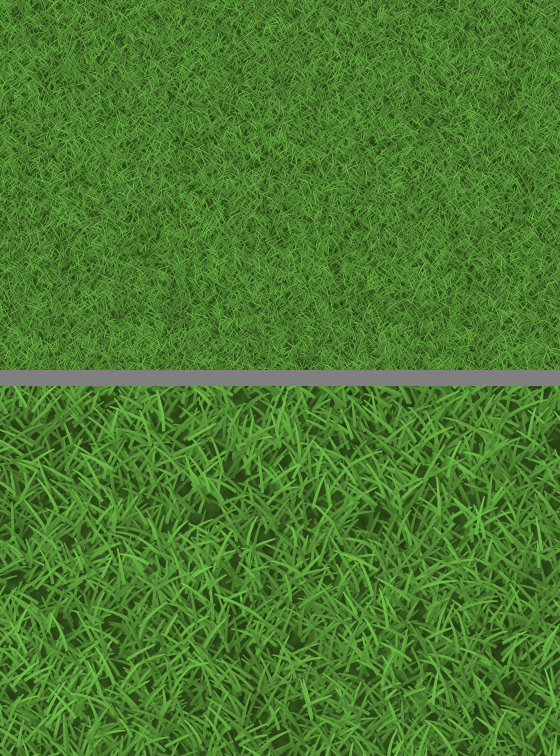
Top: the whole. Bottom: its middle third, enlarged.
Write a WebGL 2 fragment shader that draws this texture.

```glsl
#version 300 es
precision highp float;
precision highp int;

uniform vec2 u_resolution;
out vec4 fragColor;

const vec3 SHADE_COLOR = vec3(0.13, 0.20, 0.06);
const vec3 LIGHT_COLOR = vec3(0.42, 0.72, 0.27);
const int LAYERS = 36;
const float CELL = 0.042;            // grid pitch, in canvas heights
const float MIN_LENGTH = 0.42;       // blade length, in cells
const float MAX_LENGTH = 0.92;
const float HALF_WIDTH = 0.0015;
const float MAX_LEAN = 1.1;          // radians from upright
const float MAX_DROOP = 0.3;
const float LOW_TONE = 0.52;         // mean tone of the lowest blades
const float HIGH_TONE = 0.86;        // mean tone of the topmost blades
const float TONE_SPREAD = 0.42;
const float TIP_GAIN = 0.22;
const float SHADOW = 0.17;
const float SHADOW_WIDTH = 0.003;
const float PATCH_SCALE = 9.0;
const float PATCH_GAIN = 0.10;
const float SOIL_SCALE = 110.0;

uvec3 hashBits(ivec3 cell) {
    uvec3 v = uvec3(cell) * 1664525u + 1013904223u;
    v.x += v.y * v.z;
    v.y += v.z * v.x;
    v.z += v.x * v.y;
    v ^= v >> 16u;
    v.x += v.y * v.z;
    v.y += v.z * v.x;
    v.z += v.x * v.y;
    return v;
}

vec3 lowRandom(uvec3 bits) { return vec3(bits & 65535u) / 65536.0; }
vec3 highRandom(uvec3 bits) { return vec3(bits >> 16u) / 65536.0; }

float cornerSlope(ivec2 corner, vec2 offset) {
    float angle = 6.28319 * highRandom(hashBits(ivec3(corner, 97))).x;
    return dot(vec2(cos(angle), sin(angle)), offset);
}

float gradientNoise(vec2 p) {
    ivec2 i = ivec2(floor(p));
    vec2 f = fract(p);
    vec2 u = f * f * f * (f * (f * 6.0 - 15.0) + 10.0);
    float low = mix(cornerSlope(i, f),
                    cornerSlope(i + ivec2(1, 0), f - vec2(1, 0)), u.x);
    float high = mix(cornerSlope(i + ivec2(0, 1), f - vec2(0, 1)),
                     cornerSlope(i + ivec2(1, 1), f - vec2(1, 1)), u.x);
    return mix(low, high, u.y);
}

// Lays one curved, tapered blade and its shadow over the tone below.
float addBlade(float tone, vec2 fromRoot, vec3 shape, vec3 look, float depth, float pixel) {
    float lean = (shape.z * 2.0 - 1.0) * MAX_LEAN;
    vec2 along = vec2(sin(lean), cos(lean));
    vec2 side = vec2(along.y, -along.x);
    float bladeLength = CELL * mix(MIN_LENGTH, MAX_LENGTH, look.x);
    float droop = sign(lean) * MAX_DROOP * look.y;

    float x = dot(fromRoot, along);
    float s = x / bladeLength;
    float slope = 2.0 * droop * s;
    float offset = (dot(fromRoot, side) - droop * s * x) * inversesqrt(1.0 + slope * slope);

    float ends = clamp(x / pixel + 0.5, 0.0, 1.0)
               * clamp((bladeLength - x) / pixel + 0.5, 0.0, 1.0);
    float width = HALF_WIDTH * (1.0 - 0.6 * s * s);
    float cover = ends * clamp((width - abs(offset)) / pixel + 0.5, 0.0, 1.0);
    float shadow = ends * (1.0 - smoothstep(0.0, SHADOW_WIDTH, abs(offset - HALF_WIDTH)));

    float bladeTone = mix(LOW_TONE, HIGH_TONE, depth)
                    + TONE_SPREAD * (look.z - 0.5) + TIP_GAIN * (s - 0.5);
    return mix(tone * (1.0 - SHADOW * shadow), bladeTone, cover);
}

void main() {
    vec2 p = gl_FragCoord.xy / u_resolution.y;
    float pixel = 1.0 / u_resolution.y;

    // Dark undergrowth
    float tone = 0.17 + 0.2 * gradientNoise(p * SOIL_SCALE);

    // Blades from the lowest layer up, far rows first
    for (int layer = 0; layer < LAYERS; layer++) {
        float depth = float(layer) / float(LAYERS - 1);
        vec2 grid = p / CELL + fract(float(layer) * vec2(0.7549, 0.5698));
        ivec2 home = ivec2(floor(grid));
        for (int j = 0; j >= -1; j--) {
            for (int i = -1; i <= 1; i++) {
                ivec2 cell = home + ivec2(i, j);
                uvec3 bits = hashBits(ivec3(cell, layer));
                vec3 shape = highRandom(bits);
                vec2 fromRoot = (grid - vec2(cell) - shape.xy) * CELL;
                tone = addBlade(tone, fromRoot, shape, lowRandom(bits), depth, pixel);
            }
        }
    }

    // Broad, faint patches
    tone += PATCH_GAIN * gradientNoise(p * PATCH_SCALE);
    fragColor = vec4(mix(SHADE_COLOR, LIGHT_COLOR, clamp(tone, 0.0, 1.1)), 1.0);
}
```
